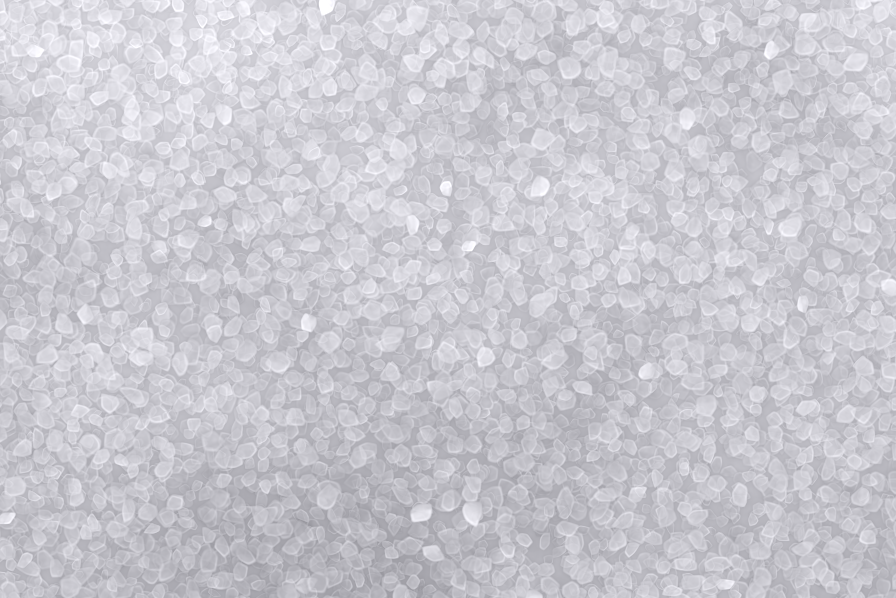
A WebGL 2 fragment shader for this texture:

```glsl
#version 300 es
precision highp float;
// Heaped translucent crystals under soft light, paler toward the top.
// Jittered grids of rounded polygons are laid over each other from deep
// to shallow; each grain has a veil, a lit rim, facets and a soft shadow.

uniform vec2 u_resolution;
out vec4 fragColor;

const int LAYERS = 6;
const int SIDES = 6;
const float TAU = 6.28319;
const vec2 LIGHT_DIR = vec2(-0.45, 0.89);
const vec3 COOL_TINT = vec3(0.0, -0.003, 0.025);

float hash(vec2 p) {
    return fract(sin(dot(p, vec2(127.1, 311.7))) * 43758.55);
}

vec2 hash2(vec2 p) {
    return vec2(hash(p), hash(p + 37.3));
}

mat2 rotation(float angle) {
    float c = cos(angle), s = sin(angle);
    return mat2(c, s, -s, c);
}

float valueNoise(vec2 p) {
    vec2 cell = floor(p), f = fract(p);
    f = f * f * (3.0 - 2.0 * f);
    float low = mix(hash(cell), hash(cell + vec2(1, 0)), f.x);
    float high = mix(hash(cell + vec2(0, 1)), hash(cell + vec2(1, 1)), f.x);
    return mix(low, high, f.y);
}

float fbm(vec2 p) {
    float sum = 0.0, weight = 0.5;
    for (int i = 0; i < 4; i++) {
        sum += weight * valueNoise(p);
        p = rotation(0.6) * p * 2.03 + 11.7;
        weight *= 0.5;
    }
    return sum / 0.9375;
}

// Broad light over the heap, with clumps and hollows
float ambientTone(vec2 p) {
    float clumps = fbm(p * 3.2 + 5.0) - 0.5;
    return 0.742 + 0.115 * pow(p.y, 1.6) + 0.17 * clumps;
}

// Rounded irregular polygon: negative inside, about one unit in radius
float crystalShape(vec2 q, vec2 seed) {
    float sum = 0.0;
    for (int i = 0; i < SIDES; i++) {
        vec2 r = hash2(seed + float(i) * 7.13);
        float angle = (float(i) + 0.75 * (r.x - 0.5)) * TAU / float(SIDES);
        float reach = mix(0.75, 1.08, r.y);
        sum += exp(11.0 * (dot(q, vec2(cos(angle), sin(angle))) - reach));
    }
    return log(sum) / 11.0;
}

// Lays one grain over the tone beneath it
float addGrain(float tone, vec2 offset, vec2 seed, float ambient, float depth) {
    vec2 size = hash2(seed + 3.1);
    float radius = mix(0.27, 0.5, size.x);
    vec2 q = rotation(TAU * hash(seed + 8.4)) * offset / radius;
    q *= vec2(mix(0.85, 1.0, size.y), mix(1.4, 1.0, size.y));
    if (dot(q, q) > 3.2) return tone;

    float d = crystalShape(q, seed);
    float inside = 1.0 - smoothstep(-0.09, 0.09, d);
    float shadow = exp(-max(d, 0.0) * 7.0) * (1.0 - inside);
    tone -= 0.022 * shadow;

    // Lit rim, sloping facet and cloudy interior
    float lit = dot(offset / radius, LIGHT_DIR);
    float side = smoothstep(-0.9, 0.9, lit * (hash(seed + 6.6) < 0.7 ? 1.0 : -1.0));
    float rim = exp(-pow((d + 0.15) / 0.1, 2.0)) * mix(0.25, 1.0, side);
    vec2 slope = hash2(seed + 15.2) - 0.5;
    float facet = smoothstep(-0.08, 0.08, dot(q, slope) + 0.12 * (size.y - 0.5));
    float cloud = valueNoise(q * 2.6 + seed) - 0.5;

    float body = ambient + mix(-0.055, 0.05, depth) + 0.075 * (hash(seed + 1.9) - 0.5);
    body += 0.032 * (facet - 0.5) + 0.055 * cloud + 0.02 * lit;
    float glint = step(0.94, hash(seed + 22.7)) * depth;
    body += 0.1 * glint * smoothstep(0.1, -0.6, d - 0.4 * facet);
    float veil = mix(0.4, 0.78, hash(seed + 12.5));
    tone = mix(tone, body, inside * max(veil, 0.85 * glint));
    return tone + 0.085 * rim * inside * mix(0.4, 1.0, hash(seed + 29.3));
}

// One jittered grid of grains, in cell units
float addLayer(float tone, vec2 p, float layer, float ambient, float depth) {
    vec2 home = floor(p);
    for (int y = -1; y <= 1; y++) {
        for (int x = -1; x <= 1; x++) {
            vec2 cell = home + vec2(x, y);
            vec2 seed = cell + layer * 61.7;
            if (hash(seed + 41.8) > mix(0.9, 0.65, depth)) continue;
            vec2 centre = cell + 0.5 + 0.7 * (hash2(seed) - 0.5);
            tone = addGrain(tone, p - centre, seed, ambient, depth);
        }
    }
    return tone;
}

void main() {
    vec2 p = gl_FragCoord.xy / u_resolution.y;
    float ambient = ambientTone(p);
    float tone = ambient - 0.055 + 0.04 * (fbm(p * 45.0) - 0.5);
    for (int i = 0; i < LAYERS; i++) {
        float layer = float(i);
        float depth = layer / float(LAYERS - 1);
        vec2 grid = rotation(0.7 * layer + 0.3) * p * mix(31.0, 24.0, depth) + layer * 3.7;
        tone = addLayer(tone, grid, layer, ambient, depth);
    }
    tone += 0.022 * (fbm(p * 95.0) - 0.5);
    fragColor = vec4(clamp(vec3(tone) + COOL_TINT, 0.0, 1.0), 1.0);
}
```
